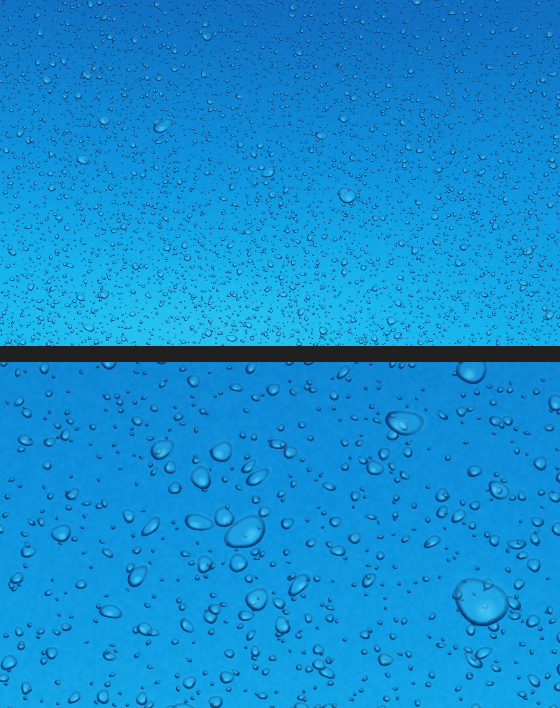
Top: the whole. Bottom: its middle third, enlarged.
Reproduce this texture procedurally as a WebGL 2 fragment shader.

```glsl
#version 300 es
precision highp float;
// Water droplets of many sizes scattered over a blue gradient pane.

uniform vec2 u_resolution;
out vec4 fragColor;

const vec3 DEEP_BLUE = vec3(0.06, 0.43, 0.755);
const vec3 MID_BLUE = vec3(0.055, 0.575, 0.87);
const vec3 SKY_BLUE = vec3(0.085, 0.71, 0.935);
const vec3 GLOW = vec3(0.22, 0.81, 0.94);
const vec3 RIM_DARK = vec3(0.02, 0.19, 0.42);
const vec3 SHINE = vec3(0.32, 0.82, 0.97);

vec4 hash4(vec2 p) {
  vec4 q = fract(p.xyxy * vec4(0.1031, 0.1030, 0.0973, 0.1099));
  q += dot(q, q.wzxy + 33.33);
  return fract((q.xxyz + q.yzzw) * q.zywx);
}

float valueNoise(vec2 p) {
  vec2 i = floor(p), f = fract(p);
  f = f * f * (3.0 - 2.0 * f);
  float low = mix(hash4(i).x, hash4(i + vec2(1, 0)).x, f.x);
  float high = mix(hash4(i + vec2(0, 1)).x, hash4(i + vec2(1, 1)).x, f.x);
  return mix(low, high, f.y);
}

mat2 rotation(float angle) {
  float c = cos(angle), s = sin(angle);
  return mat2(c, s, -s, c);
}

// Light falling from the deep upper right to the bright lower edge
vec3 background(vec2 uv) {
  float light = 1.0 - uv.y;
  light += 0.10 * (0.5 - uv.x) + 0.06 * (valueNoise(uv * 3.0) - 0.5);
  light -= 0.10 * smoothstep(0.6, 1.0, uv.x) * smoothstep(0.6, 0.0, uv.y);
  vec3 color = mix(DEEP_BLUE, MID_BLUE, smoothstep(-0.1, 0.55, light));
  color = mix(color, SKY_BLUE, smoothstep(0.4, 0.95, light));
  vec2 glowOffset = (uv - vec2(0.36, 0.02)) / vec2(0.32, 0.18);
  return mix(color, GLOW, 0.5 * exp(-dot(glowOffset, glowOffset)));
}

// One lens: lit body, uneven dark rim and a bright inner crescent
vec3 paintDrop(vec3 color, vec2 offset, float radius, vec4 rnd, float pixel) {
  vec2 q = rotation((rnd.x - 0.5) * 1.8) * offset;
  float stretch = mix(0.92, 1.4, rnd.y * rnd.y);
  q *= vec2(1.0 / stretch, stretch) / radius;
  float angle = atan(q.y, q.x);
  float wobble = 1.0 + 0.09 * sin(2.0 * angle + 6.28 * rnd.z)
               + 0.06 * sin(3.0 * angle + 6.28 * rnd.w);
  float level = length(q) / wobble;
  float dist = (level - 1.0) * radius;
  float cover = smoothstep(0.6 * pixel, -0.6 * pixel, dist);

  float shadeAngle = -1.9 + (rnd.w - 0.5) * 1.4;
  vec2 shadeDir = vec2(cos(shadeAngle), sin(shadeAngle));
  float facing = dot(offset / max(length(offset), 1e-5), shadeDir);
  float width = 0.0022 + 0.13 * radius;
  float rim = smoothstep(-width - 0.5 * pixel, -0.2 * width, dist);
  float rimShade = rim * mix(0.32, 0.88, smoothstep(-0.5, 0.8, facing));
  float crescentLevel = length(q - shadeDir * 0.38);
  float crescent = smoothstep(0.55, 0.1, crescentLevel) * (1.0 - rim);

  vec3 body = mix(color, SHINE, 0.13 + 0.14 * rnd.z);
  body = mix(body, SHINE, 0.6 * crescent);
  body = mix(body, RIM_DARK, rimShade);
  float halo = smoothstep(0.4 * radius, 0.0, abs(dist)) * (1.0 - cover);
  color = mix(color, SHINE, 0.13 * halo * smoothstep(0.0, -0.9, facing));
  return mix(color, body, cover);
}

// Jittered grid of drops; radii.x to radii.y, mostly near the smaller
vec3 scatterDrops(vec3 color, vec2 p, float cell, vec2 radii, float chance,
                  float seed, float pixel) {
  vec2 home = floor(p / cell);
  for (int y = -1; y <= 1; y++) {
    for (int x = -1; x <= 1; x++) {
      vec2 id = home + vec2(x, y);
      vec4 place = hash4(id + seed);
      vec4 form = hash4(id + seed + 71.7);
      vec2 center = (id + 0.5 + 0.8 * (place.xy - 0.5)) * cell;
      float radius = mix(radii.x, radii.y, place.z * place.z);
      float clumps = 0.6 + 0.8 * valueNoise(center * 5.0 + seed);
      if (place.w < chance * clumps)
        color = paintDrop(color, p - center, radius, form, pixel);
    }
  }
  return color;
}

void main() {
  vec2 uv = gl_FragCoord.xy / u_resolution;
  vec2 p = gl_FragCoord.xy / u_resolution.y;
  float pixel = 1.0 / u_resolution.y;
  vec3 color = background(uv);

  // Fine mist first, then ever larger and rarer drops
  color = scatterDrops(color, p, 0.015, vec2(0.0018, 0.0036), 0.55, 11.0, pixel);
  color = scatterDrops(color, p, 0.025, vec2(0.0035, 0.0068), 0.55, 37.0, pixel);
  color = scatterDrops(color, p, 0.044, vec2(0.0060, 0.0110), 0.48, 53.0, pixel);
  color = scatterDrops(color, p, 0.105, vec2(0.0100, 0.0160), 0.24, 89.0, pixel);
  color = scatterDrops(color, p, 0.290, vec2(0.0170, 0.0270), 0.26, 97.0, pixel);

  // Faint surface grain
  color += 0.03 * (valueNoise(p * 300.0) - 0.5);
  fragColor = vec4(clamp(color, 0.0, 1.0), 1.0);
}
```
